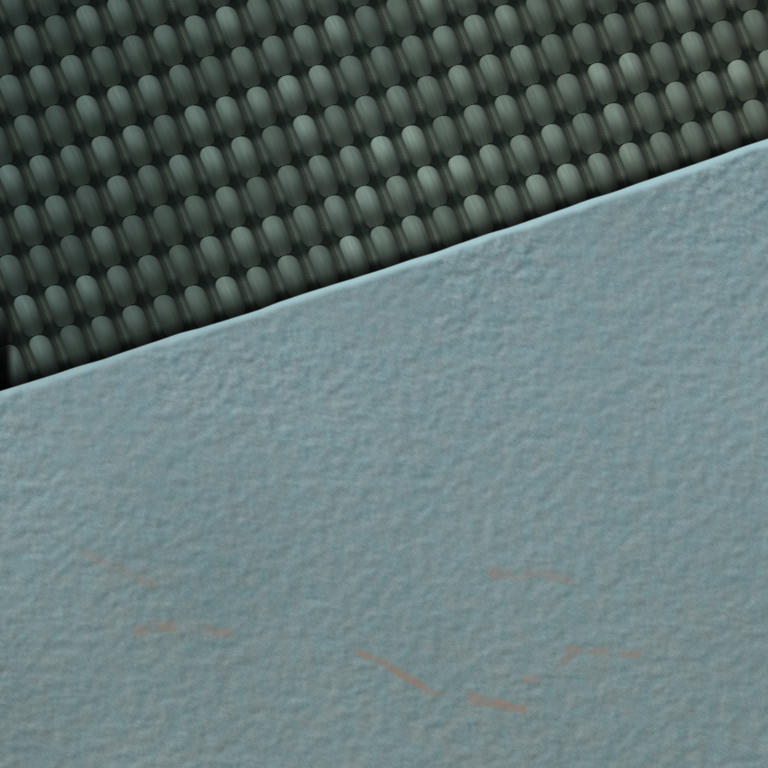
This texture is drawn by a three.js fragment shader. Its source:

```glsl
// Leaning woven wicker above a rough blue-grey plaster slab with a pale slanted rim.
varying vec2 vUv;

float hash(vec2 p) {
  vec3 q = fract(vec3(p.xyx) * 0.1031);
  q += dot(q, q.yzx + 33.33);
  return fract((q.x + q.y) * q.z);
}

float noise(vec2 p) {
  vec2 cell = floor(p);
  vec2 f = fract(p);
  f = f * f * (3.0 - 2.0 * f);
  float low = mix(hash(cell), hash(cell + vec2(1.0, 0.0)), f.x);
  float high = mix(hash(cell + vec2(0.0, 1.0)), hash(cell + vec2(1.0)), f.x);
  return mix(low, high, f.y);
}

float fbm(vec2 p) {
  float sum = 0.0;
  float gain = 0.5;
  for (int i = 0; i < 4; i++) {
    sum += gain * noise(p);
    p = mat2(1.6, 1.2, -1.2, 1.6) * p + 7.3;
    gain *= 0.5;
  }
  return sum;
}

float rimHeight(float x) {
  return 0.492 + 0.328 * x - 0.02 * x * (1.0 - x);
}

float segmentDistance(vec2 p, vec2 a, vec2 b) {
  vec2 ab = b - a;
  return length(p - a - ab * clamp(dot(p - a, ab) / dot(ab, ab), 0.0, 1.0));
}

// Soft, broken scrape along a segment
float scrape(vec2 p, vec2 a, vec2 b, float width) {
  vec2 wobble = vec2(0.0, 0.012 * (noise(p * 28.0) - 0.5));
  float d = segmentDistance(p + wobble, a, b);
  return (1.0 - smoothstep(0.0, width, d)) * smoothstep(0.2, 0.65, noise(p * 55.0));
}

// Strands run down to the right; each row rounds over and tucks under a band
vec3 wicker(vec2 p, float above) {
  float row = above / 0.0586;
  float along = fract(row);
  float bend = 0.12 * (along - 0.5) * (along - 0.5);
  float column = (p.x + 0.344 * above) / 0.0404 - 0.18 + bend;
  float across = fract(column) - 0.5;
  vec2 id = vec2(floor(column), floor(row));
  float tone = hash(id + 11.0);

  // Cross bands, with dark holes where they meet the strands
  float band = smoothstep(0.08, 0.35, along) * (1.0 - smoothstep(0.7, 0.95, along));
  vec3 color = mix(vec3(0.12, 0.155, 0.14), vec3(0.29, 0.335, 0.3), band);
  color *= 1.0 - 0.25 * smoothstep(0.15, 0.4, across);

  // Rounded strand
  vec2 q = vec2(across * 0.0404, (along - 0.53) * 0.0586);
  float d = segmentDistance(q, vec2(0.0, -0.021), vec2(0.0, 0.014)) - 0.0128;
  float cover = 1.0 - smoothstep(-0.0015, 0.0015, d);
  float crown = smoothstep(0.15, 0.78, along);
  float roundness = clamp(1.0 - 7.0 * (across + 0.06) * (across + 0.06), 0.0, 1.0);
  float gloss = crown * (0.55 + 0.65 * tone);
  vec3 strand = mix(vec3(0.22, 0.26, 0.235), vec3(0.45, 0.52, 0.49), gloss);
  strand *= mix(0.62, 1.0, roundness);
  strand *= 0.94 + 0.12 * noise(vec2(across * 14.0 + id.x * 5.0, above * 50.0));
  color = mix(color * (0.75 + 0.25 * smoothstep(0.0, 0.006, d)), strand, cover);

  // Broad lighting, contact shadow and dark left corner
  color *= 0.78 + 0.25 * smoothstep(0.0, 0.55, p.x) + 0.12 * (fbm(p * 5.0) - 0.5);
  color *= mix(vec3(0.97, 1.01, 1.02), vec3(1.03, 1.0, 0.96), p.x);
  color *= mix(0.45, 1.0, smoothstep(0.0, 0.02, above));
  float corner = (1.0 - smoothstep(0.006, 0.02, p.x)) * (1.0 - smoothstep(0.04, 0.14, above));
  return color * (1.0 - 0.9 * corner);
}

vec3 plaster(vec2 p, float below) {
  vec3 color = mix(vec3(0.455, 0.53, 0.535), vec3(0.47, 0.56, 0.575), smoothstep(0.0, 0.55, p.y));
  color += 0.05 * (fbm(p * 4.0) - 0.47);

  // Pitted relief, roughest just under the rim
  vec2 grain = p * vec2(75.0, 95.0);
  float relief = fbm(grain + vec2(-0.35, 0.45)) - fbm(grain);
  float roughness = 0.13 + 0.14 * exp(-8.0 * below) * smoothstep(0.3, 0.65, noise(p * 8.0));
  color += relief * roughness;
  float tint = noise(p * 70.0 + 19.0) - 0.5;
  color += tint * vec3(0.035, -0.004, -0.012);
  color += 0.02 * (hash(floor(p * 384.0)) - 0.5);

  // Rusty scrapes
  float rust = scrape(p, vec2(0.465, 0.15), vec2(0.56, 0.105), 0.009);
  rust = max(rust, scrape(p, vec2(0.56, 0.105), vec2(0.68, 0.077), 0.010));
  rust = max(rust, 0.7 * scrape(p, vec2(0.18, 0.183), vec2(0.31, 0.18), 0.013));
  rust = max(rust, 0.6 * scrape(p, vec2(0.68, 0.11), vec2(0.75, 0.147), 0.010));
  rust = max(rust, 0.7 * scrape(p, vec2(0.74, 0.152), vec2(0.83, 0.146), 0.009));
  rust = max(rust, 0.5 * scrape(p, vec2(0.64, 0.255), vec2(0.74, 0.247), 0.012));
  rust = max(rust, 0.4 * scrape(p, vec2(0.11, 0.285), vec2(0.20, 0.238), 0.012));
  color = mix(color, vec3(0.56, 0.47, 0.42), 0.75 * rust);

  // Pale worn rim
  float rim = 1.0 - smoothstep(0.004, 0.015, below + 0.004 * (noise(p * 45.0) - 0.5));
  float shine = 0.65 + 0.35 * smoothstep(0.1, 0.5, p.x);
  return mix(color, vec3(0.64, 0.77, 0.79), rim * shine);
}

void main() {
  float above = vUv.y - rimHeight(vUv.x) + 0.003 * (noise(vec2(vUv.x * 30.0, 2.0)) - 0.5);
  vec3 wall = plaster(vUv, max(-above, 0.0));
  vec3 weave = wicker(vUv, max(above, 0.0));
  gl_FragColor = vec4(mix(wall, weave, smoothstep(-0.0015, 0.0015, above)), 1.0);
}
```
